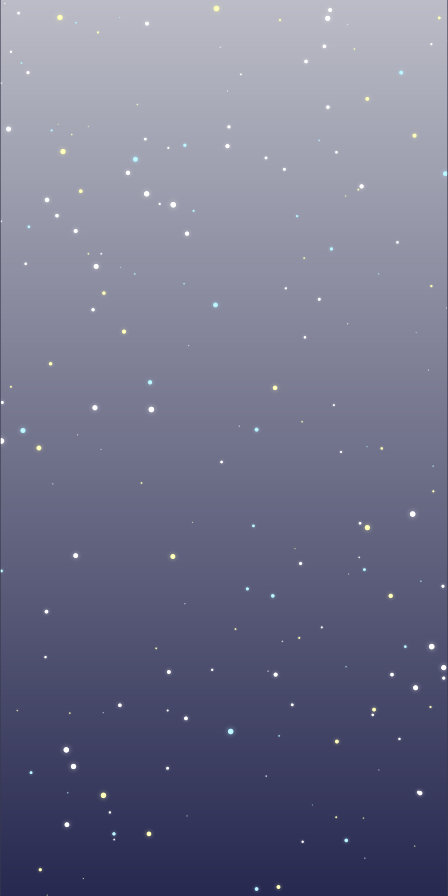
Reproduce this background procedurally as a Shadertoy shader.

```glsl
// A dusk sky: a vertical gradient from deep indigo to pale grey, strewn with
// small round stars in white, pale yellow and pale cyan. Hashes give each star
// its place, size and tint; each is a soft disc with a pale core and a halo.

const int STAR_COUNT = 190;
const float MIN_RADIUS = 0.0012;
const float MAX_RADIUS = 0.0066;

const vec3 SKY_BOTTOM = vec3(0.152, 0.158, 0.312);
const vec3 SKY_TOP = vec3(0.733, 0.738, 0.778);
const vec3 WHITE = vec3(1.0);
const vec3 YELLOW = vec3(1.0, 1.0, 0.70);
const vec3 CYAN = vec3(0.70, 0.95, 1.0);
const vec3 EDGE_COLOR = vec3(0.22, 0.22, 0.30);

float hash(float n, float seed) {
    vec3 p = fract(vec3(n, seed, n + seed) * vec3(0.1031, 0.1030, 0.0973));
    p += dot(p, p.yzx + 33.33);
    return fract((p.x + p.y) * p.z);
}

vec3 starTint(float pick) {
    return pick < 0.58 ? WHITE : (pick < 0.80 ? YELLOW : CYAN);
}

float disc(float dist, float radius, float blur) {
    return 1.0 - smoothstep(radius - blur, radius + blur, dist);
}

// Soft light around a star, fading out at three radii
float halo(float dist, float radius) {
    float fade = max(0.0, 1.0 - dist / (3.0 * radius));
    return 0.35 * fade * fade;
}

vec3 addStars(vec3 color, vec2 p, float height, float blur) {
    for (int i = 0; i < STAR_COUNT; i++) {
        float id = float(i) + 1.0;
        vec2 center = vec2(hash(id, 3.7), hash(id, 17.3) * height);
        float size = hash(id, 29.1);
        float radius = mix(MIN_RADIUS, MAX_RADIUS, pow(size, 1.4));
        float dist = length(p - center);
        if (dist > 3.0 * radius + blur) continue;

        // The core is paler than the rim
        vec3 tint = starTint(hash(id, 41.9));
        tint = mix(tint, WHITE, 0.4 * disc(dist, 0.4 * radius, 0.4 * radius));
        float brightness = mix(0.6, 1.0, smoothstep(0.0, 0.4, size));
        float cover = max(disc(dist, radius, blur), halo(dist, radius));
        color = mix(color, tint, cover * brightness);
    }
    return color;
}

void mainImage(out vec4 fragColor, in vec2 fragCoord) {
    // Canvas width is the unit of length
    vec2 p = fragCoord / iResolution.x;
    float height = iResolution.y / iResolution.x;
    float blur = max(0.0015, 0.6 / iResolution.x);

    // Sky and stars
    vec3 color = mix(SKY_BOTTOM, SKY_TOP, p.y / height);
    color = addStars(color, p, height, blur);

    // Thin dark line along both sides
    float sideDistance = min(p.x, 1.0 - p.x);
    color = mix(color, EDGE_COLOR, 0.6 * disc(sideDistance, 0.002, 0.001));

    fragColor = vec4(color, 1.0);
}
```
